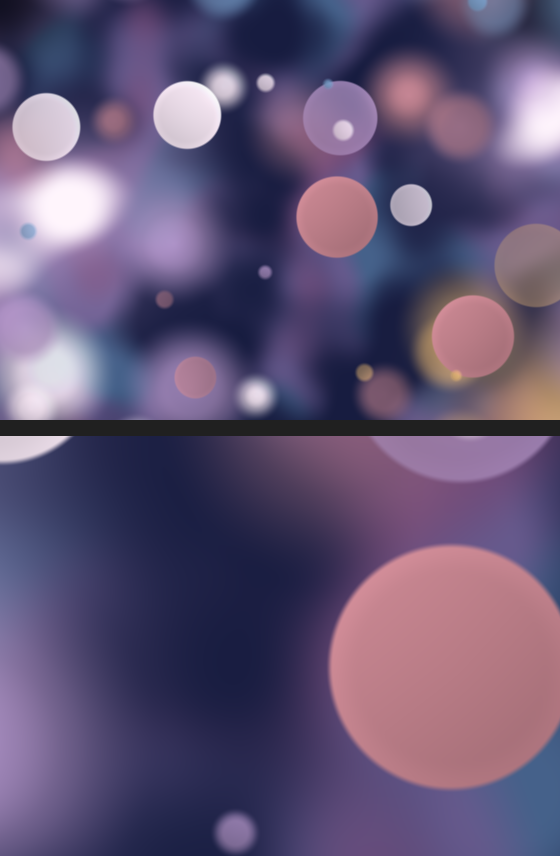
Top, the full canvas; bottom, a detail of the centre.
This background is drawn by a Shadertoy shader. Its source:

```glsl
// Violet night bokeh: blurred lights and crisp translucent discs over navy haze.

const vec3 NAVY     = vec3(0.09, 0.11, 0.25);
const vec3 VIOLET   = vec3(0.40, 0.35, 0.55);
const vec3 PLUM     = vec3(0.44, 0.29, 0.47);
const vec3 TEAL     = vec3(0.27, 0.38, 0.54);
const vec3 LAVENDER = vec3(0.70, 0.58, 0.77);
const vec3 PALE     = vec3(0.95, 0.89, 0.93);
const vec3 ROSE     = vec3(0.73, 0.49, 0.53);
const vec3 BLUE     = vec3(0.45, 0.60, 0.76);
const vec3 GOLD     = vec3(0.91, 0.72, 0.45);

vec3 hash3(vec3 p) {
    p = fract(p * vec3(0.1031, 0.1030, 0.0973));
    p += dot(p, p.yxz + 33.33);
    return fract((p.xxy + p.yxx) * p.zyx);
}

float cornerGradient(vec2 cell, vec2 offset, float seed) {
    float angle = 6.2832 * hash3(vec3(cell, seed)).x;
    return dot(vec2(cos(angle), sin(angle)), offset);
}

float gradientNoise(vec2 p, float seed) {
    vec2 i = floor(p), f = fract(p);
    vec2 u = f * f * f * (f * (f * 6.0 - 15.0) + 10.0);
    vec2 e = vec2(1.0, 0.0);
    float low  = mix(cornerGradient(i, f, seed), cornerGradient(i + e, f - e, seed), u.x);
    float high = mix(cornerGradient(i + e.yx, f - e.yx, seed),
                     cornerGradient(i + 1.0, f - 1.0, seed), u.x);
    return mix(low, high, u.y);
}

float softNoise(vec2 p, float seed) {
    return gradientNoise(p, seed) + 0.5 * gradientNoise(p * 2.1, seed + 7.0);
}

// Lights gather toward both sides and leave a dark middle.
float sideWeight(float x, float aspect) {
    return smoothstep(0.08, 0.42, abs(x / aspect - 0.57));
}

vec3 backdrop(vec2 p, float aspect) {
    float side = sideWeight(p.x, aspect);
    float haze = softNoise(p * 3.2, 3.0) + 0.28 * side - 0.15;
    float hue = gradientNoise(p * 3.7, 53.0);
    vec3 hazeColor = mix(VIOLET, PLUM, smoothstep(0.0, 0.3, hue));
    hazeColor = mix(hazeColor, TEAL, smoothstep(0.0, 0.3, -hue));
    vec3 color = mix(NAVY, hazeColor, smoothstep(-0.32, 0.36, haze));

    // Pale glow along a rising band
    float axis = mix(0.42, 0.78, p.x / aspect);
    float away = (p.y - axis) / 0.19;
    float glow = exp(-away * away) * side * (0.85 + 1.1 * gradientNoise(p * 4.0, 19.0));
    color = mix(color, LAVENDER, clamp(glow, 0.0, 1.0));
    color = mix(color, vec3(1.0, 0.96, 0.99), smoothstep(0.5, 1.0, glow));

    // Warm lower right, dark upper corners
    float warm = length(p - vec2(aspect, 0.0)) / 0.2;
    color = mix(color, GOLD, 0.75 * exp(-warm * warm));
    float corner = smoothstep(0.78, 1.0, p.y) * smoothstep(0.28, 0.5, abs(p.x / aspect - 0.5));
    return mix(color, NAVY * 0.4, 0.9 * corner);
}

// Gold belongs to the lower right, rose to the middle, cool tints elsewhere.
vec3 lightColor(vec2 centre, float aspect, float pick) {
    float x = centre.x / aspect;
    if (x > 0.6 && centre.y < 0.48 && pick > 0.5) return GOLD;
    float roseLimit = mix(0.5, 0.18, sideWeight(centre.x, aspect));
    if (pick < roseLimit) return ROSE;
    if (pick < 0.64) return LAVENDER;
    return pick < 0.9 ? PALE : BLUE;
}

// One jittered grid of discs; blur is the half width of the edge.
vec3 discLayer(vec3 color, vec2 p, float aspect, float cellSize, vec2 radii,
               float blur, vec2 density, vec2 opacity, float seed) {
    vec2 home = floor(p / cellSize);
    for (int y = -1; y <= 1; y++) {
        for (int x = -1; x <= 1; x++) {
            vec2 cell = home + vec2(x, y);
            vec3 place = hash3(vec3(cell, seed));
            vec3 look = hash3(vec3(cell, seed + 31.0));
            vec2 centre = (cell + 0.12 + 0.76 * place.xy) * cellSize;
            float side = sideWeight(centre.x, aspect);
            if (place.z > mix(density.x, density.y, side)) continue;

            float radius = mix(radii.x, radii.y, look.x);
            vec2 offset = p - centre;
            float d = length(offset);
            float mask = 1.0 - smoothstep(radius - blur, radius + blur, d);

            // Slanted shade, faint rim, and a glowing core for blurred lights
            float shade = 0.98 + 0.1 * dot(offset, normalize(look.yz - 0.49)) / radius;
            shade += 0.05 * smoothstep(0.75, 1.0, d / radius);
            shade += 3.0 * blur * max(0.0, 1.0 - d / radius);
            vec3 tint = min(lightColor(centre, aspect, look.y) * shade, vec3(1.0));
            color = mix(color, tint, mask * min(1.0, mix(opacity.x, opacity.y, look.z)));
        }
    }
    return color;
}

void mainImage(out vec4 fragColor, in vec2 fragCoord) {
    vec2 p = fragCoord / iResolution.y;
    float aspect = iResolution.x / iResolution.y;
    float crisp = max(0.003, 1.0 / iResolution.y);

    vec3 color = backdrop(p, aspect);
    // Wide blurs, smaller blurs, then crisp discs and tiny sparks
    color = discLayer(color, p, aspect, 0.30, vec2(0.06, 0.12), 0.06,
                      vec2(0.25, 0.75), vec2(0.35, 0.95), 5.0);
    color = discLayer(color, p, aspect, 0.19, vec2(0.035, 0.08), 0.026,
                      vec2(0.28, 0.55), vec2(0.25, 0.90), 11.0);
    color = discLayer(color, p, aspect, 0.30, vec2(0.045, 0.108), crisp,
                      vec2(0.66, 0.44), vec2(0.25, 1.10), 23.0);
    color = discLayer(color, p, aspect, 0.24, vec2(0.010, 0.024), 0.006,
                      vec2(0.35, 0.25), vec2(0.45, 0.85), 41.0);
    fragColor = vec4(clamp(color, 0.0, 1.0), 1.0);
}
```
